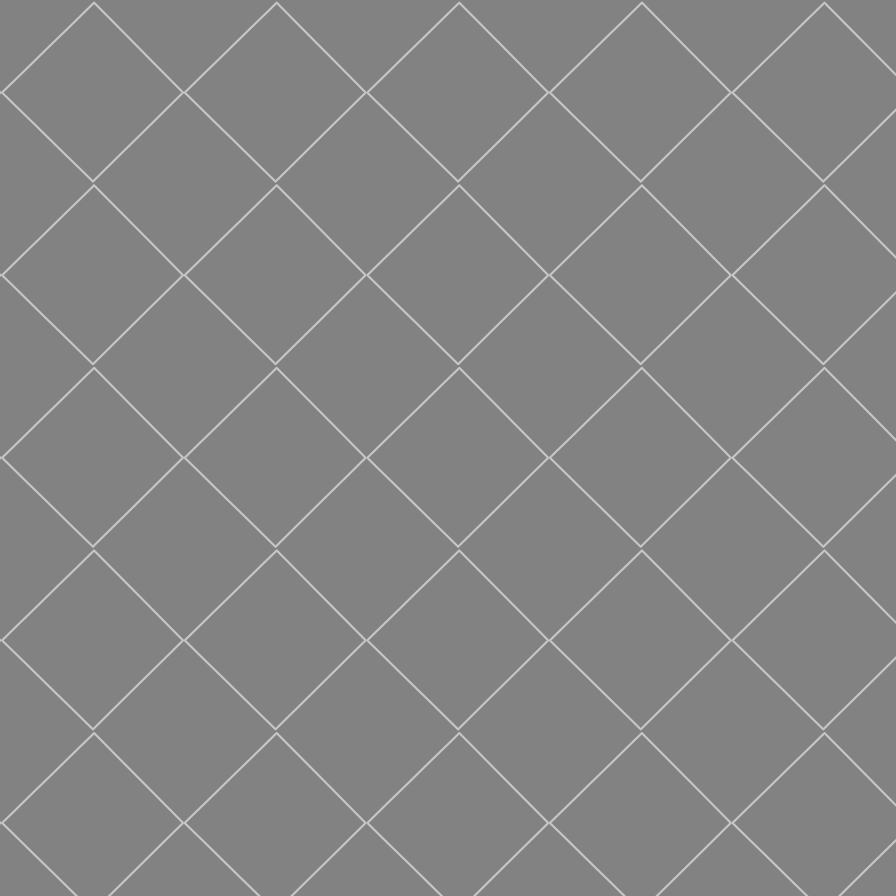
Give the GLSL for this pattern, as a WebGL 1 fragment shader.

```glsl
precision highp float;
// Grid of thin pale diamond outlines, almost touching at their tips, on flat grey.

uniform vec2 u_resolution;

#define REPEATS 4.907                // diamonds across and down the canvas
#define LINE_HALF_WIDTH 0.00117      // in canvas heights
#define GROUND_COLOR vec3(0.51)
#define LINE_COLOR vec3(0.78)
// Diamond tips in cell units, y pointing down
#define TIP_LEFT vec2(0.0115, 0.507)
#define TIP_RIGHT vec2(1.0025, 0.507)
#define TIP_TOP vec2(0.5155, 0.0147)
#define TIP_BOTTOM vec2(0.5090, 0.9942)

float segmentDistance(vec2 p, vec2 a, vec2 b) {
  vec2 ap = p - a;
  vec2 ab = b - a;
  return length(ap - ab * clamp(dot(ap, ab) / dot(ab, ab), 0.0, 1.0));
}

float diamondDistance(vec2 p) {
  float upper = min(segmentDistance(p, TIP_LEFT, TIP_TOP),
                    segmentDistance(p, TIP_TOP, TIP_RIGHT));
  float lower = min(segmentDistance(p, TIP_RIGHT, TIP_BOTTOM),
                    segmentDistance(p, TIP_BOTTOM, TIP_LEFT));
  return min(upper, lower);
}

void main() {
  // Cells are counted from the top left corner
  vec2 canvas = vec2(gl_FragCoord.x, u_resolution.y - gl_FragCoord.y) / u_resolution.y;
  vec2 cell = fract(canvas * REPEATS);

  // Neighbouring outlines also reach into this cell at the tips
  float nearest = 1.0;
  for (int row = -1; row <= 1; row++) {
    for (int col = -1; col <= 1; col++) {
      nearest = min(nearest, diamondDistance(cell - vec2(float(col), float(row))));
    }
  }

  // One pixel of edge smoothing
  float pixel = 1.0 / u_resolution.y;
  float coverage = clamp((LINE_HALF_WIDTH - nearest / REPEATS) / pixel + 0.5, 0.0, 1.0);
  gl_FragColor = vec4(mix(GROUND_COLOR, LINE_COLOR, coverage), 1.0);
}
```
